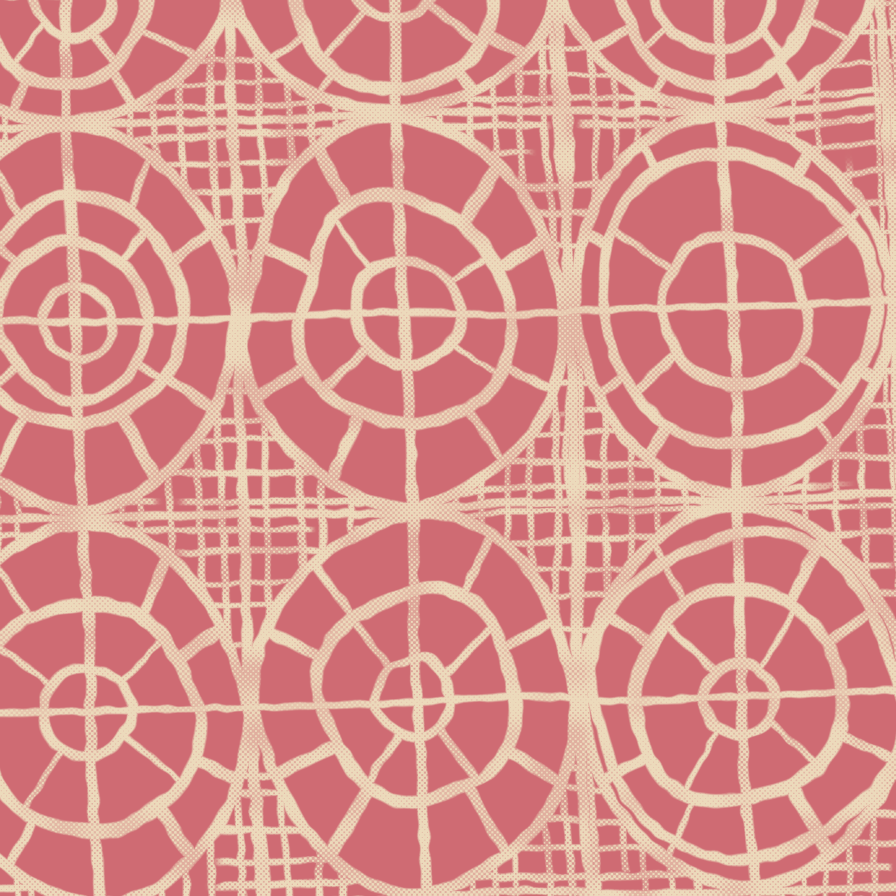
Give the GLSL for this pattern, as a WebGL 2 fragment shader.

```glsl
#version 300 es
precision highp float;
// Hand-painted net of spoked wheels with cross-hatched gaps, cream on rose.
uniform vec2 u_resolution;
out vec4 outColor;

const vec3 ROSE = vec3(0.81, 0.42, 0.45);
const vec3 CREAM = vec3(0.925, 0.855, 0.735);
const vec2 CELL = vec2(0.366, 0.436);
const vec2 GRID_ORIGIN = vec2(-0.099, -0.003);
const float TAU = 6.2831853;

// Ring radii per wheel, bottom row first: spoke ring, hub ring, extra ring
const vec3 RINGS[9] = vec3[9](
  vec3(0.122, 0.050, 0.0), vec3(0.111, 0.042, 0.0), vec3(0.116, 0.040, 0.167),
  vec3(0.118, 0.080, 0.038), vec3(0.117, 0.055, 0.0), vec3(0.156, 0.080, 0.0),
  vec3(0.092, 0.045, 0.0), vec3(0.111, 0.045, 0.0), vec3(0.110, 0.070, 0.0));

float hash(vec2 p) {
  return fract(sin(dot(p, vec2(127.1, 311.7))) * 43758.5453);
}

float noise(vec2 p) {
  vec2 i = floor(p), f = fract(p);
  f = f * f * (3.0 - 2.0 * f);
  return mix(mix(hash(i), hash(i + vec2(1, 0)), f.x),
             mix(hash(i + vec2(0, 1)), hash(i + vec2(1, 1)), f.x), f.y);
}

// Paint coverage of a line: distance, width, and how far the weave shows through
float stroke(float d, float width, float dry, float speck) {
  float soft = 0.0011 + 0.5 / u_resolution.y;
  float cover = 1.0 - smoothstep(-soft, soft, abs(d) - 0.5 * width);
  return cover * (1.0 - dry * speck);
}

// Signed distance to a wobbly superellipse
float ring(vec2 d, vec2 radius, float power, float wobble, float seed) {
  vec2 dir = d / max(length(d), 1e-4);
  radius *= 1.0 + wobble * (noise(dir * 1.7 + seed * 7.3) - 0.5);
  vec2 q = pow(abs(d) / radius + 1e-5, vec2(power));
  float k = pow(q.x + q.y, 1.0 / power);
  return (k - 1.0) * length(d) / max(k, 1e-3);
}

// Distance to the nearest of count spokes; id receives its number
float spoke(vec2 d, float count, float turn, float seed, out float id) {
  float a = atan(d.y, d.x) / TAU * count - turn;
  id = mod(floor(a + 0.5), count);
  float jitter = (hash(vec2(id, seed)) - 0.5) * 0.3;
  float angle = (id + turn + jitter) * TAU / count;
  return d.x * sin(angle) - d.y * cos(angle);
}

// Paint of uneven parallel hatch lines with gaps
float hatch(float across, float along, float pitch, float seed, float speck) {
  float id = floor(across / pitch);
  float sway = (hash(vec2(id, seed)) - 0.5) * 0.3
             + (noise(vec2(along * 7.0, id * 5.0 + seed)) - 0.5) * 0.35;
  float d = across - (id + 0.5 + sway) * pitch;
  float present = smoothstep(0.12, 0.2, noise(vec2(along * 11.0 + seed, id * 3.7)));
  float width = mix(0.0055, 0.0085, hash(vec2(id, seed + 4.0)));
  return present * stroke(d, width, 0.6, speck);
}

float wheel(vec2 d, vec3 radii, float outer, float seed, float speck) {
  float ink = stroke(outer, 0.0135, 0.4, speck);
  float edges[3];
  for (int i = 0; i < 3; i++) {
    float s = seed + float(i) * 2.3;
    vec2 shift = (vec2(hash(vec2(s, 1.0)), hash(vec2(s, 2.0))) - 0.5) * 0.016;
    float r = max(radii[i], 0.001);
    edges[i] = ring(d - shift, r * vec2(1.0, 1.07), 2.0, 0.14, s);
    float width = (i == 0 ? 0.0145 : 0.012) + 0.005 * (noise(d * 15.0 + s) - 0.5);
    if (radii[i] > 0.0) ink = max(ink, stroke(edges[i], width, 0.32, speck));
  }
  // Rim spokes skip the axes; hub spokes lie on the diagonals
  float id;
  float line = spoke(d, 12.0, 0.0, seed, id);
  float width = mix(0.007, 0.016, hash(vec2(id, seed + 5.0)));
  if (mod(id, 3.0) > 0.5 && edges[0] > 0.0 && outer < 0.0)
    ink = max(ink, stroke(line, width, 0.4, speck));
  line = spoke(d, 4.0, 0.5, seed + 9.0, id);
  width = mix(0.006, 0.011, hash(vec2(id, seed + 6.0)));
  if (edges[0] < 0.0 && edges[1] > 0.0)
    ink = max(ink, stroke(line, width, 0.4, speck));
  return ink;
}

void main() {
  vec2 uv = gl_FragCoord.xy / u_resolution;
  // Lean of the layout, then slow drift and rough brush edges
  vec2 p = uv + vec2(0.036 * (uv.y - 0.65), -0.025 * (uv.x - 0.45));
  p += 0.011 * (vec2(noise(uv * 7.0), noise(uv * 7.0 + 31.0)) - 0.5);
  p += 0.0035 * (vec2(noise(uv * 75.0), noise(uv * 75.0 + 17.0)) - 0.5);

  // Canvas weave that shows through dry paint
  vec2 weave = sin(uv * TAU / 0.0058);
  float grain = 0.5 + 0.5 * weave.x * weave.y + 0.8 * (noise(uv * 28.0) - 0.5);
  float speck = smoothstep(0.3, 0.95, grain);

  // Grid cell; the top row is flatter
  vec2 cell = clamp(floor((p - GRID_ORIGIN) / CELL), vec2(0.0), vec2(2.0));
  vec2 corner = GRID_ORIGIN + cell * CELL;
  float halfHeight = cell.y > 1.5 ? 0.15 : 0.5 * CELL.y;
  vec2 d = p - corner - vec2(0.5 * CELL.x, halfHeight);
  float seed = cell.x + 3.0 * cell.y + 1.0;
  float outer = ring(d, vec2(0.179, halfHeight - 0.004), 1.88, 0.05, seed);
  float ink = wheel(d, RINGS[int(seed) - 1], outer, seed, speck);

  // Hatching in the gaps
  if (outer > 0.0) {
    ink = max(ink, hatch(p.x, p.y, 0.0285, 3.0, speck));
    ink = max(ink, hatch(p.y, p.x, 0.031, 8.0, speck * 0.8));
  }
  // Long lines through the hubs and between the cells
  vec2 edge = p - GRID_ORIGIN - CELL * floor((p - GRID_ORIGIN) / CELL + 0.5);
  float strand = 0.018 * (noise(vec2(p.y * 6.0, cell.x + 40.0)) - 0.5);
  ink = max(ink, stroke(d.x, 0.0125, 0.5, speck));
  ink = max(ink, stroke(d.y, 0.0085, 0.2, speck));
  ink = max(ink, stroke(edge.x, 0.0115, 0.4, speck));
  ink = max(ink, stroke(edge.x + strand, 0.008, 0.5, speck));
  ink = max(ink, stroke(edge.y, 0.0095, 0.35, speck));
  outColor = vec4(mix(ROSE, CREAM, ink), 1.0);
}
```
